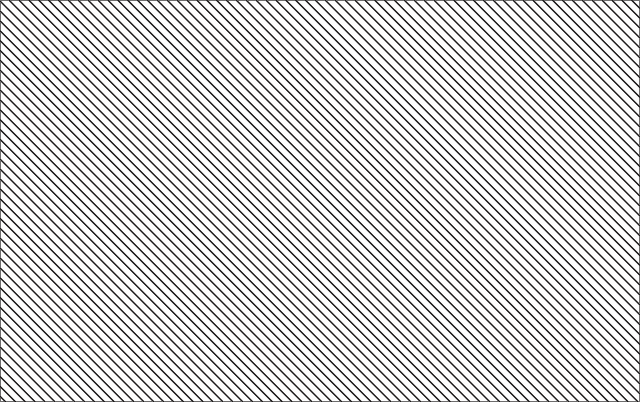
A WebGL 2 fragment shader for this pattern:

```glsl
#version 300 es
precision highp float;

uniform vec2 u_resolution;
out vec4 fragColor;

// Share of a soft edge lying within halfWidth of a stroke's centre
float coverage(float dist, float halfWidth, float softness) {
    return clamp(0.5 + (halfWidth - dist) / softness, 0.0, 1.0);
}

void main() {
    // Canvas width is one unit
    float pixel = 1.0 / u_resolution.x;
    vec2 p = gl_FragCoord.xy * pixel;
    vec2 size = u_resolution * pixel;

    // Falling diagonals, counted from the upper left corner
    float stripe = (p.x + p.y - size.y) * 64.76 + 0.1;
    float stripeDist = abs(fract(stripe + 0.5) - 0.5) / 64.76 * inversesqrt(2.0);
    float ink = coverage(stripeDist, 0.00115, 0.88 * pixel);

    // Hairline frame along the canvas edge
    vec2 inset = min(p, size - p);
    ink = max(ink, coverage(min(inset.x, inset.y), 0.001, pixel));

    vec3 paperColor = vec3(0.994);
    vec3 inkColor = vec3(0.11, 0.1, 0.102);
    fragColor = vec4(mix(paperColor, inkColor, ink), 1.0);
}
```
